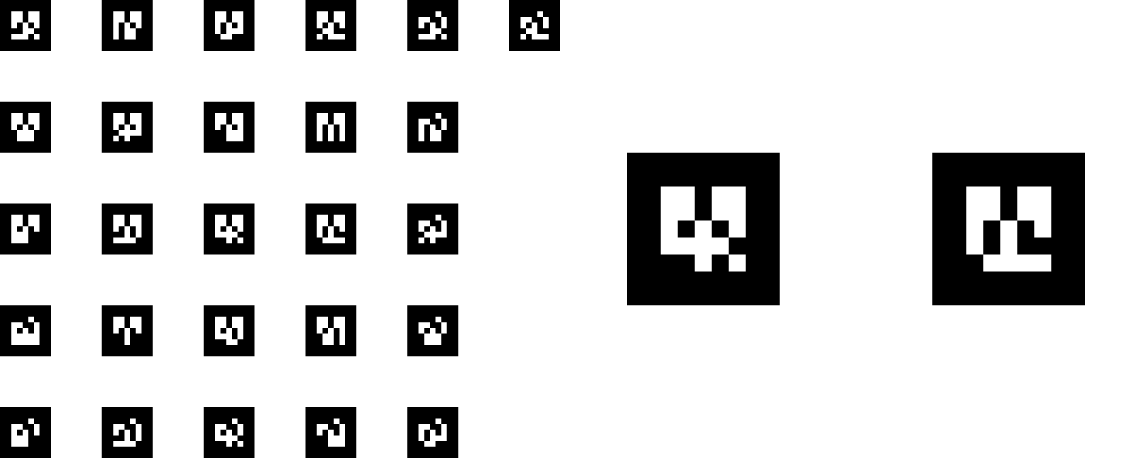
Left: the whole. Right: its middle third, enlarged.
Reproduce this pattern procedurally as a Shadertoy shader.

```glsl
// Sheet of 26 square binary markers on white, numbered along growing square shells.

const vec2 SHEET_UNITS = vec2(11.0, 9.0); // 6 x 5 markers with gaps one marker wide
const float MODULES = 9.0;                // modules across one marker
const int BORDER = 2;                     // black frame, in modules
const int DATA_SIZE = 5;                  // modules across the data area
const int MARKER_COUNT = 26;
const int SAMPLES = 4;                    // antialiasing samples per axis

// Number of the marker in a slot: each shell runs down, then left
int markerId(ivec2 slot) {
    int shell = max(slot.x, slot.y);
    return shell * shell + slot.y + shell - slot.x + 1;
}

// Scramble four bits with a linear code
int encodeNibble(int value) {
    const int basis[4] = int[4](13, 5, 9, 14);
    int code = 15;
    for (int b = 0; b < 4; b++) {
        if (((value >> b) & 1) == 1) code ^= basis[b];
    }
    return code;
}

int parity(int value) {
    value ^= value >> 2;
    value ^= value >> 1;
    return value & 1;
}

// One data module, 1 for white; the middle row and column are fixed
int dataModule(int id, ivec2 cell) {
    if (cell.y == 2) return 1 - (cell.x & 1);
    if (cell.x == 2) return cell.y > 2 ? 1 : 0;

    // The upper two rows hold the high nibble, the lower two the low one
    int code = encodeNibble(cell.y < 2 ? id >> 4 : id & 15);

    // The second row of a pair is inverted when parity is odd
    bool checkRow = cell.y == 1 || cell.y == 4;
    if (checkRow && parity(code) == 1) code ^= 15;

    int bit = cell.x < 2 ? 3 - cell.x : 4 - cell.x;
    return (code >> bit) & 1;
}

// Brightness at a point in marker units, measured from the top left
float sheet(vec2 p) {
    vec2 slot = floor(p / 2.0);
    vec2 local = p - 2.0 * slot;
    int id = markerId(ivec2(slot));
    if (max(local.x, local.y) >= 1.0 || id > MARKER_COUNT) return 1.0;

    ivec2 cell = ivec2(floor(local * MODULES)) - BORDER;
    bool inFrame = min(cell.x, cell.y) < 0 || max(cell.x, cell.y) >= DATA_SIZE;
    return inFrame ? 0.0 : float(dataModule(id, cell));
}

void mainImage(out vec4 fragColor, in vec2 fragCoord) {
    // Average a grid of samples over the pixel
    float brightness = 0.0;
    for (int j = 0; j < SAMPLES; j++) {
        for (int i = 0; i < SAMPLES; i++) {
            vec2 offset = (vec2(i, j) + 0.5) / float(SAMPLES) - 0.5;
            vec2 uv = (fragCoord + offset) / iResolution.xy;
            brightness += sheet(vec2(uv.x, 1.0 - uv.y) * SHEET_UNITS);
        }
    }
    fragColor = vec4(vec3(brightness / float(SAMPLES * SAMPLES)), 1.0);
}
```
